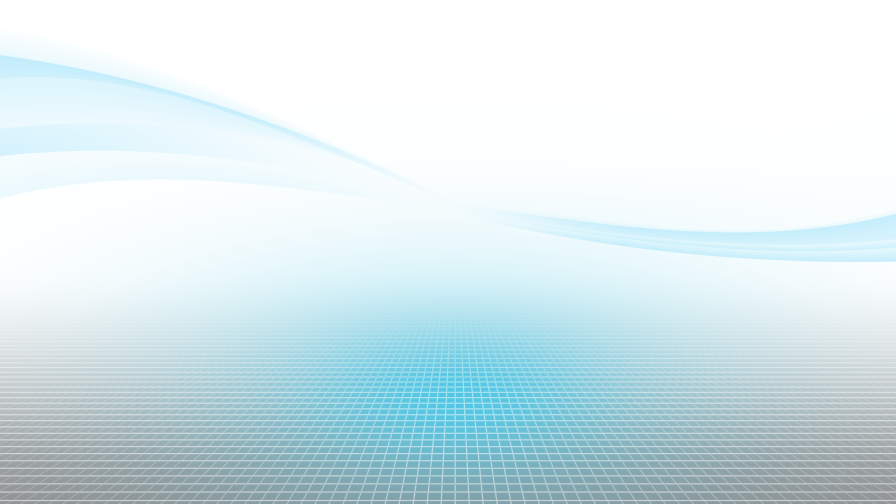
Give the GLSL for this background, as a Shadertoy shader.

```glsl
// Pale studio backdrop: layered translucent ribbons sweep over a tiled floor.
// Ribbons fill the gaps between cubic edge curves; the floor is a perspective
// grid over a grey gradient, lit by two stacked gaussian pools of cyan.

const vec3 WHITE = vec3(1.0);
const vec3 FLOOR_GREY = vec3(0.58, 0.575, 0.575);
const vec3 GLOW_CYAN = vec3(0.30, 0.78, 0.90);
const vec3 RIBBON_BLUE = vec3(0.75, 0.925, 0.985);

// Cubic passing through four heights at s = 0, 1/3, 2/3, 1
float cubicThrough(float s, vec4 h) {
    float a = s * 3.0, b = a - 1.0, c = a - 2.0, d = a - 3.0;
    return dot(h, vec4(-b * c * d / 6.0, a * c * d / 2.0,
                       -a * b * d / 2.0, a * b * c / 6.0));
}

// Opacity of a band between two heights, shaded from its top to its bottom
float ribbon(float y, float top, float bottom, vec2 shade) {
    float soft = 0.8 / iResolution.y;
    float inside = smoothstep(-soft, soft, top - y) * smoothstep(-soft, soft, y - bottom);
    float across = clamp((top - y) / max(top - bottom, 0.001), 0.0, 1.0);
    return inside * mix(shade.x, shade.y, across);
}

// Antialiased lines at whole numbers; width is in units of the coordinate
float gridLine(float coord, float width) {
    float dist = abs(fract(coord - 0.5) - 0.5);
    float pixel = max(fwidth(coord), 0.00001);
    float cover = clamp((0.5 * (width + pixel) - dist) / pixel, 0.0, 1.0);
    return cover * min(1.0, width / pixel);
}

float gaussian(vec2 p, vec2 radius) {
    vec2 q = p / radius;
    return exp(-dot(q, q));
}

// Grey floor with cyan light and white tile lines
vec3 floorColor(vec2 uv, float aspect) {
    vec3 color = mix(FLOOR_GREY, WHITE, smoothstep(-0.02, 0.47, uv.y));

    vec2 p = vec2((uv.x - 0.508) * aspect, uv.y - 0.21);
    float glow = 0.46 * gaussian(p, vec2(0.25, 0.12))
               + 0.50 * gaussian(p, vec2(0.62, 0.26));
    color = mix(color, GLOW_CYAN, glow);

    // Columns converge on a vanishing point; rows compress with distance
    float lineWidth = 0.0023;
    float depth = max(0.57 - uv.y, 0.05);
    float down = max(1.0 - uv.y, 0.3);
    float columnScale = 20.5 / depth;
    float columns = gridLine(p.x * columnScale, lineWidth * columnScale);
    float rows = gridLine(57.6 / down, lineWidth * 57.6 / (down * down));
    float fade = 1.0 - smoothstep(0.18, 0.44, uv.y);
    return mix(color, WHITE, 0.55 * fade * max(columns, rows));
}

// Broad fan of ribbons entering from the left
vec3 leftRibbons(vec3 color, vec2 uv) {
    const vec4 edges[6] = vec4[6](
        vec4(0.942, 0.861, 0.731, 0.576), vec4(0.891, 0.826, 0.720, 0.576),
        vec4(0.843, 0.815, 0.708, 0.576), vec4(0.745, 0.752, 0.699, 0.576),
        vec4(0.690, 0.697, 0.655, 0.576), vec4(0.606, 0.644, 0.620, 0.576));
    // Top shade, bottom shade, and where the ribbon starts to fade
    const vec3 shades[5] = vec3[5](
        vec3(0.05, 0.32, 0.50), vec3(0.95, 0.75, 0.45), vec3(0.55, 0.28, 0.40),
        vec3(0.60, 0.75, -0.25), vec3(0.12, 0.30, 0.50));
    float s = uv.x / 0.534;
    for (int i = 0; i < 5; i++) {
        float top = cubicThrough(s, edges[i]);
        float bottom = cubicThrough(s, edges[i + 1]);
        float fade = 1.0 - smoothstep(shades[i].z, 1.0, s);
        color = mix(color, RIBBON_BLUE, fade * ribbon(uv.y, top, bottom, shades[i].xy));
    }
    return color;
}

// Slim ribbons leaving to the right, under a faint veil
vec3 rightRibbons(vec3 color, vec2 uv) {
    const vec4 edges[6] = vec4[6](
        vec4(0.625, 0.650, 0.720, 0.820), vec4(0.618, 0.567, 0.544, 0.586),
        vec4(0.602, 0.560, 0.539, 0.576), vec4(0.593, 0.544, 0.516, 0.525),
        vec4(0.590, 0.537, 0.505, 0.509), vec4(0.588, 0.523, 0.488, 0.481));
    const vec2 shades[5] = vec2[5](
        vec2(0.00, 0.06), vec2(0.12, 0.30), vec2(0.90, 0.60),
        vec2(0.30, 0.80), vec2(0.35, 0.90));
    float s = (uv.x - 0.48) / 0.52;
    float fade = smoothstep(0.0, 0.45, s);
    for (int i = 0; i < 5; i++) {
        float top = cubicThrough(s, edges[i]);
        float bottom = cubicThrough(s, edges[i + 1]);
        color = mix(color, RIBBON_BLUE, fade * ribbon(uv.y, top, bottom, shades[i]));
    }
    return color;
}

void mainImage(out vec4 fragColor, in vec2 fragCoord) {
    vec2 uv = fragCoord / iResolution.xy;
    vec3 color = floorColor(uv, iResolution.x / iResolution.y);
    color = leftRibbons(color, uv);
    color = rightRibbons(color, uv);
    fragColor = vec4(color, 1.0);
}
```
